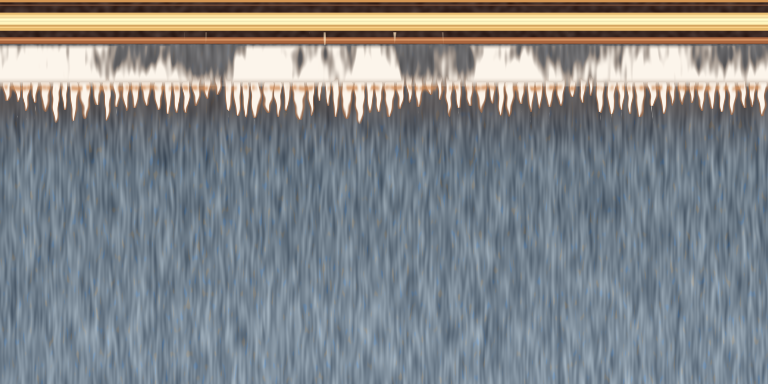
A Shadertoy shader for this texture:

```glsl
vec2 hashGradient(vec2 cell) {
    vec2 q = vec2(dot(cell, vec2(127.1, 311.7)), dot(cell, vec2(269.5, 183.3)));
    return 2.0 * fract(sin(q) * 43758.55) - 1.0;
}

// Gradient noise, roughly -0.7 to 0.7
float noise(vec2 p) {
    vec2 i = floor(p), f = p - i;
    vec2 u = f * f * f * (f * (f * 6.0 - 15.0) + 10.0);
    float a = dot(hashGradient(i), f);
    float b = dot(hashGradient(i + vec2(1, 0)), f - vec2(1, 0));
    float c = dot(hashGradient(i + vec2(0, 1)), f - vec2(0, 1));
    float d = dot(hashGradient(i + 1.0), f - 1.0);
    return mix(mix(a, b, u.x), mix(c, d, u.x), u.y);
}

float band(float v, float lo, float hi) {
    return smoothstep(lo - 0.002, lo + 0.002, v) * (1.0 - smoothstep(hi - 0.002, hi + 0.002, v));
}

float bump(float v, float centre, float width) {
    float t = (v - centre) / width;
    return exp(-t * t);
}

// Long vertical threads in several widths
float threads(vec2 p) {
    float sum = 0.0, frequency = 34.0, weight = 0.45;
    p.x += 0.004 * noise(p * vec2(18.0, 12.0));
    for (int i = 0; i < 3; i++) {
        sum += weight * noise(vec2(p.x * frequency, p.y * (3.0 + 6.0 * float(i))) + 17.3 * float(i));
        frequency *= 1.9;
        weight *= 1.35;
    }
    return sum;
}

vec3 brushedCloth(vec2 p, float depth) {
    vec3 col = mix(vec3(0.36, 0.38, 0.41), vec3(0.425, 0.48, 0.53), smoothstep(0.27, 0.46, depth));
    col = mix(col, vec3(0.48, 0.54, 0.595), smoothstep(0.42, 1.0, depth));
    float grain = threads(p);
    col += grain * vec3(0.25, 0.25, 0.24);
    col += 0.025 * noise(p * vec2(7.0, 3.0));
    // Sparse blue and tan glints
    float tint = noise(p * vec2(105.0, 32.0) + 51.0);
    col += vec3(-0.05, 0.0, 0.06) * smoothstep(0.2, 0.5, tint);
    col += vec3(0.06, 0.01, -0.05) * smoothstep(0.2, 0.5, -tint);
    return col;
}

vec3 frayedFringe(vec3 col, vec2 p, float depth) {
    float x = p.x;
    float fine = noise(vec2(x * 75.0, depth * 16.0));
    float strand = noise(vec2(x * 27.0, depth * 9.0) + 8.0);
    float clump = noise(vec2(x * 8.0, depth * 6.0) + 31.0);

    // Broad bright tufts and grey hollows
    float tufts = bump(x, 0.19, 0.09) + bump(x, 0.7, 0.1) + bump(x, 0.97, 0.08)
                + 0.7 * bump(x, 1.3, 0.1) + 0.6 * bump(x, 1.72, 0.1) + 0.6 * bump(x, 0.0, 0.08);
    float hollows = bump(x, 0.53, 0.1) + bump(x, 1.13, 0.09) + 0.7 * bump(x, 1.52, 0.08);
    float upper = 0.22 + 0.5 * tufts - 0.4 * hollows + 0.9 * clump + 0.9 * strand + 0.7 * fine
                + 0.55 * smoothstep(0.13, 0.22, depth);
    col = mix(col, vec3(0.43, 0.42, 0.42) + 0.2 * fine, band(depth, 0.115, 0.21) * 0.75);
    float white = smoothstep(0.2, 0.75, upper) * smoothstep(0.112, 0.13, depth);
    white *= 1.0 - smoothstep(0.2, 0.235, depth);

    // Hanging teeth with uneven lengths
    float phase = x * 38.0 + 0.8 * noise(vec2(x * 13.0, 3.0));
    float id = floor(phase);
    float random = fract(sin(id * 91.7) * 437.6);
    float side = abs(fract(phase) - 0.5 + 0.25 * noise(vec2(id, depth * 30.0))) * 2.0;
    float reach = 0.255 + 0.045 * random + 0.025 * tufts - 0.01 * hollows + 0.04 * clump;
    float halfWidth = 0.95 * sqrt(clamp((reach - depth) / 0.085, 0.0, 1.0));
    float edge = halfWidth - side + 0.35 * fine;
    float zone = smoothstep(0.19, 0.225, depth) * (1.0 - smoothstep(0.31, 0.33, depth));
    float tooth = smoothstep(0.0, 0.32, edge) * zone;
    float rim = smoothstep(-0.25, 0.05, edge) * zone * step(0.001, halfWidth);

    // Brown shadow, warm rim, pale core
    float shade = bump(depth, 0.265, 0.045);
    col = mix(col, vec3(0.36, 0.33, 0.32) + 0.18 * strand, shade * 0.65);
    col = mix(col, vec3(0.68, 0.45, 0.3), rim * 0.75);
    float warm = smoothstep(0.05, 0.35, upper) * band(depth, 0.12, 0.225);
    col = mix(col, vec3(0.69, 0.62, 0.56), warm * 0.65);
    col = mix(col, vec3(0.99, 0.96, 0.92), max(white, tooth));

    // Broken stitched line
    float seam = bump(depth, 0.229 + 0.006 * strand, 0.008);
    return mix(col, vec3(0.82, 0.56, 0.36), seam * smoothstep(-0.25, 0.3, fine + 0.4 * strand) * 0.75);
}

vec3 gildedBorder(vec3 col, vec2 p, float depth) {
    float scuff = noise(vec2(p.x * 45.0, depth * 50.0));
    vec3 dark = vec3(0.23, 0.16, 0.14) + 0.12 * scuff;
    col = mix(col, dark, 1.0 - smoothstep(0.113, 0.117, depth));
    col = mix(col, vec3(0.83, 0.59, 0.33), 1.0 - smoothstep(0.004, 0.008, depth));
    col = mix(col, vec3(0.48, 0.31, 0.22), band(depth, 0.012, 0.015));

    // Gold rail with fine horizontal ridges
    vec3 gold = mix(vec3(0.93, 0.72, 0.39), vec3(1.0, 0.96, 0.76), bump(depth, 0.054, 0.016));
    gold += 0.05 * sin(depth * 650.0);
    col = mix(col, gold, band(depth, 0.033, 0.08));
    col = mix(col, vec3(0.78, 0.56, 0.28), band(depth, 0.066, 0.069));

    // Copper lip and stray light sparks
    col = mix(col, vec3(0.66, 0.4, 0.25), band(depth, 0.097, 0.114));
    col = mix(col, vec3(0.83, 0.57, 0.38), band(depth, 0.101, 0.106));
    float spark = smoothstep(0.36, 0.55, noise(vec2(p.x * 55.0, depth * 8.0) + 5.0));
    return mix(col, vec3(1.0, 0.9, 0.76), spark * band(depth, 0.084, 0.118) * 0.8);
}

void mainImage(out vec4 fragColor, in vec2 fragCoord) {
    vec2 p = fragCoord / iResolution.y;
    p.x = 2.0 * fragCoord.x / iResolution.x;
    float depth = 1.0 - p.y;
    vec3 col = brushedCloth(p, depth);
    col = frayedFringe(col, p, depth);
    col = gildedBorder(col, p, depth);
    fragColor = vec4(clamp(col, 0.0, 1.0), 1.0);
}
```
